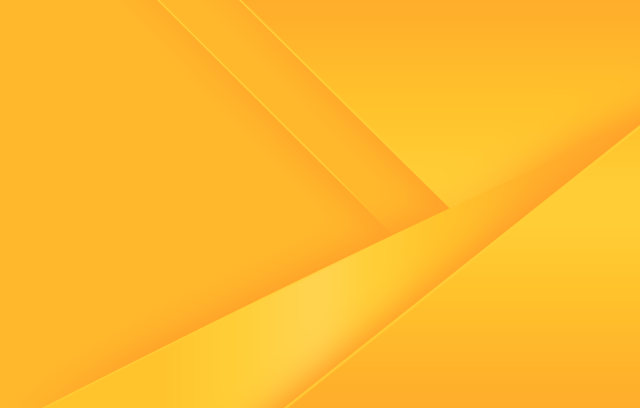
Reproduce this background procedurally as a Shadertoy shader.

```glsl
const vec3 AMBER = vec3(1.0, 0.722, 0.172);
const vec3 ORANGE = vec3(1.0, 0.635, 0.16);
const vec3 DEEP = vec3(1.0, 0.682, 0.17);
const vec3 GOLD = vec3(1.0, 0.765, 0.172);
const vec3 YELLOW = vec3(1.0, 0.808, 0.215);
const vec3 PALE = vec3(1.0, 0.828, 0.305);

// Signed distance to the line through a and b, positive on its left
float lineSide(vec2 p, vec2 a, vec2 b) {
    vec2 dir = normalize(b - a);
    return dot(p - a, vec2(-dir.y, dir.x));
}

float cover(float d) {
    float aa = 0.75 / iResolution.y;
    return smoothstep(-aa, aa, d);
}

// Soft shade that fades with distance from an edge
float falloff(float d, float width) {
    float t = max(d, 0.0) / width;
    return exp(-t * (0.7 + 0.6 * t));
}

// Thin lit rim just inside an edge
float rim(float d, float width) {
    return cover(d) * (1.0 - smoothstep(width * 0.4, width, d));
}

void mainImage(out vec4 fragColor, in vec2 fragCoord) {
    vec2 p = fragCoord / iResolution.xy * vec2(1.567, 1.0);

    float stripe = lineSide(p, vec2(0.384, 1.0), vec2(0.959, 0.427));
    float corner = lineSide(p, vec2(0.584, 1.0), vec2(1.096, 0.494));
    float fold = lineSide(p, vec2(0.694, 0.0), vec2(1.567, 0.694));
    float run = p.x - 0.102;
    float ridge = (p.y - run * (0.51 - 0.02 * run)) * 0.895;

    // Left panel, shaded under the stripe
    float depth = 1.0 - smoothstep(0.5, 1.1, p.y);
    vec3 col = mix(AMBER, ORANGE, falloff(-stripe, 0.055) * mix(0.45, 0.7, depth));

    // Diagonal stripe, shaded under the corner panel
    vec3 stripeCol = mix(AMBER, ORANGE, falloff(-corner, 0.05) * mix(0.45, 0.75, depth));
    stripeCol = mix(stripeCol, YELLOW, rim(stripe, 0.006) * smoothstep(0.43, 0.62, p.y));
    col = mix(col, stripeCol, cover(stripe));

    // Upper right panel
    vec3 cornerCol = mix(YELLOW, GOLD, smoothstep(0.52, 0.76, p.y));
    cornerCol = mix(cornerCol, DEEP, smoothstep(0.7, 1.02, p.y));
    cornerCol = mix(cornerCol, YELLOW, rim(corner, 0.007));
    col = mix(col, cornerCol, cover(corner));

    // Shade above the band, weak beside the corner panel's tip
    float lit = cover(corner) * (1.0 - smoothstep(1.08, 1.5, p.x));
    float ridgeShade = falloff(ridge, 0.058) * smoothstep(-0.1, 0.4, p.x);
    col = mix(col, ORANGE, ridgeShade * mix(0.85, 0.2, lit));

    // Glowing band
    vec3 bandCol = mix(GOLD, YELLOW, smoothstep(0.35, 0.6, p.x));
    bandCol = mix(bandCol, PALE, smoothstep(0.55, 0.78, p.x));
    bandCol = mix(bandCol, YELLOW, smoothstep(0.78, 0.93, p.x));
    bandCol = mix(bandCol, GOLD, smoothstep(0.9, 1.1, p.x));
    bandCol = mix(bandCol, DEEP, smoothstep(1.05, 1.4, p.x));
    float rimFade = 1.0 - smoothstep(0.7, 1.1, p.x);
    bandCol = mix(bandCol, YELLOW, 0.6 * rim(-ridge, 0.007) * rimFade);
    bandCol = mix(bandCol, ORANGE, falloff(fold, 0.05) * 0.85);
    col = mix(col, bandCol, cover(-ridge));

    // Lower right panel with a bright folded edge
    vec3 lowerCol = mix(DEEP, GOLD, smoothstep(-0.02, 0.34, p.y));
    lowerCol = mix(lowerCol, YELLOW, smoothstep(0.27, 0.49, p.y));
    lowerCol = mix(lowerCol, GOLD, smoothstep(0.51, 0.7, p.y));
    lowerCol = mix(lowerCol, YELLOW, rim(-fold, 0.009) * 0.85);
    col = mix(col, lowerCol, cover(-fold));

    fragColor = vec4(col, 1.0);
}
```
